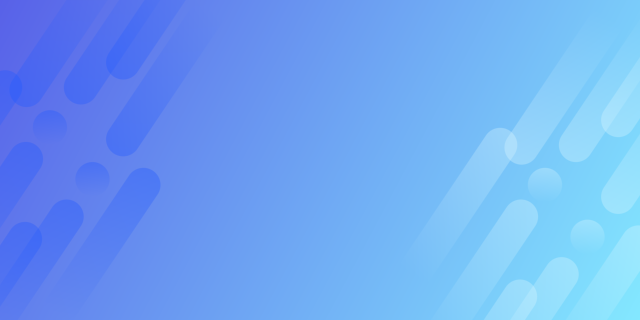
Reproduce this background procedurally as a Shadertoy shader.

```glsl
// Blue to cyan gradient with two clusters of slanted, fading capsules and balls.

const float RADIUS = 0.0535;
const float FADE_LENGTH = 0.54;
const vec2 SLANT = vec2(0.558, 0.830);
const vec2 CLUSTER_SHIFT = vec2(1.547, -0.180);

const vec3 INDIGO = vec3(0.345, 0.380, 0.910);
const vec3 SKY = vec3(0.430, 0.645, 0.952);
const vec3 CYAN = vec3(0.515, 0.910, 1.000);
const vec3 DEEP_BLUE = vec3(0.130, 0.350, 1.000);
const vec3 ICE = vec3(0.860, 0.970, 1.000);

// Round head centre in xy; z is the way the tail runs: 1 up, -1 down, 0 ball.
const int SHAPE_COUNT = 11;
const vec3 SHAPES[SHAPE_COUNT] = vec3[](
    vec3(0.083, 0.719, 1.0), vec3(0.253, 0.727, 1.0),
    vec3(0.385, 0.805, 1.0), vec3(0.385, 0.565, 1.0),
    vec3(0.016, 0.727, -1.0), vec3(0.081, 0.503, -1.0),
    vec3(0.208, 0.323, -1.0), vec3(0.078, 0.253, -1.0),
    vec3(0.448, 0.422, -1.0),
    vec3(0.156, 0.602, 0.0), vec3(0.289, 0.440, 0.0));

vec3 backdrop(vec2 uv) {
    float t = 0.79 * uv.x + 0.21 * (1.0 - uv.y);
    return t < 0.5 ? mix(INDIGO, SKY, 2.0 * t) : mix(SKY, CYAN, 2.0 * t - 1.0);
}

// Coverage of a disc swept without end along its tail.
float sweptDisc(vec2 offset, vec2 tail, float radius, float blur) {
    float along = max(dot(offset, tail), 0.0);
    float dist = length(offset - tail * along) - radius;
    return 1.0 - smoothstep(-blur, blur, dist);
}

// Opacity falls along the tail, or downwards across a ball.
float shapeOpacity(vec2 p, vec3 shape, float blur) {
    vec2 offset = p - shape.xy;
    vec2 tail = SLANT * shape.z;
    bool isBall = shape.z == 0.0;
    vec2 fadeAxis = isBall ? vec2(0.0, -1.0) : tail;
    float fadeLength = isBall ? 2.0 * RADIUS : FADE_LENGTH;
    float fade = 1.0 - clamp((dot(offset, fadeAxis) + RADIUS) / fadeLength, 0.0, 1.0);
    return fade * sweptDisc(offset, tail, RADIUS, blur);
}

// Lays every shape of a cluster over the colour, so overlaps grow stronger.
vec3 addCluster(vec3 color, vec2 p, vec3 tint, float strength, float blur) {
    for (int i = 0; i < SHAPE_COUNT; i++) {
        color = mix(color, tint, strength * shapeOpacity(p, SHAPES[i], blur));
    }
    return color;
}

void mainImage(out vec4 fragColor, in vec2 fragCoord) {
    vec2 p = fragCoord / iResolution.y;
    float blur = 0.75 / iResolution.y;

    vec3 color = backdrop(fragCoord / iResolution.xy);
    color = addCluster(color, p, DEEP_BLUE, 0.37, blur);
    color = addCluster(color, p - CLUSTER_SHIFT, ICE, 0.34, blur);
    fragColor = vec4(color, 1.0);
}
```
